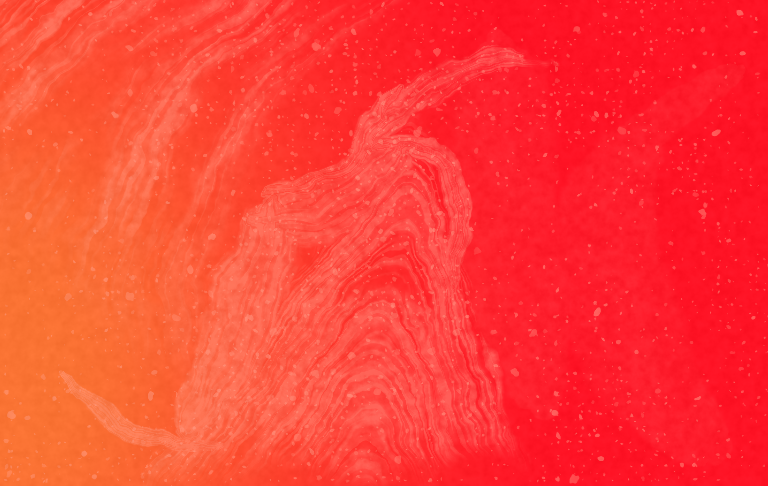
Reproduce this background procedurally as a Shadertoy shader.

```glsl
// Marbled ink on an orange-to-red glow: pale veils flow around a nested arch.
// Warped noise is stretched along each flow for the veins, Bezier ribbons
// shape the folds, and hashed cells scatter the paint flecks.

const float ASPECT = 1.58;
const vec3 ORANGE = vec3(0.98, 0.45, 0.20);
const vec3 CORAL = vec3(1.00, 0.20, 0.17);
const vec3 RED = vec3(1.00, 0.075, 0.145);
const vec3 VEIL = vec3(1.00, 0.62, 0.54);
const vec2 GLOW_CENTER = vec2(0.0, 0.22);
const float VEIL_STRENGTH = 0.46;
const float FLECK_STRENGTH = 0.52;
const float WARP = 0.07;
const float ARCH_TOP = 0.70;
const float CURVE_STEPS = 10.0;

float hash(vec2 p) {
    vec3 q = fract(p.xyx * 0.1031);
    q += dot(q, q.yzx + 33.33);
    return fract((q.x + q.y) * q.z);
}

float noise(vec2 p) {
    vec2 i = floor(p), f = fract(p);
    f = f * f * (3.0 - 2.0 * f);
    return mix(mix(hash(i), hash(i + vec2(1, 0)), f.x),
               mix(hash(i + vec2(0, 1)), hash(i + vec2(1, 1)), f.x), f.y);
}

float fbm(vec2 p) {
    float sum = 0.0, amp = 0.53;
    for (int i = 0; i < 4; i++) {
        sum += amp * noise(p);
        p = mat2(1.6, 1.2, -1.2, 1.6) * p + 17.3;
        amp *= 0.5;
    }
    return sum;
}

// Layered lines at three scales that run along the second coordinate
float veins(float across, float along, float freq) {
    float broad = noise(vec2(across * freq, along * 4.0) + 40.0);
    float fine = noise(vec2(across * freq * 2.3, along * 7.0) + 90.0);
    float hair = noise(vec2(across * freq * 4.5, along * 11.0) + 130.0);
    float thread = 1.0 - smoothstep(0.03, 0.13, abs(fine - 0.5));
    return 0.42 * smoothstep(0.28, 0.55, broad) + 0.28 * thread
         + 0.42 * smoothstep(0.35, 0.65, hair);
}

// Depth inside a tapered stroke along a quadratic Bezier: 1 on its spine
float ribbon(vec2 p, vec2 a, vec2 b, vec2 c, float width) {
    float depth = 0.0;
    vec2 start = a;
    for (float i = 1.0; i <= CURVE_STEPS; i++) {
        float t = i / CURVE_STEPS;
        vec2 end = mix(mix(a, b, t), mix(b, c, t), t);
        vec2 s = end - start, r = p - start;
        float h = clamp(dot(r, s) / dot(s, s), 0.0, 1.0);
        float u = (i - 1.0 + h) / CURVE_STEPS;
        float taper = mix(0.3, 1.0, sqrt(4.0 * u * (1.0 - u)));
        depth = max(depth, 1.0 - length(r - s * h) / (width * taper));
        start = end;
    }
    return depth;
}

// Tilted ragged specks, one possible per cell
float flecks(vec2 p, float cells, float chance, float pixel) {
    vec2 id = floor(p * cells), q = fract(p * cells);
    vec2 seed = id + cells * 3.7;
    q -= 0.3 + 0.4 * vec2(hash(seed), hash(seed + 51.7));
    float angle = 6.2832 * hash(seed + 13.1);
    q = mat2(cos(angle), -sin(angle), sin(angle), cos(angle)) * q;
    q.x *= 1.0 + 0.9 * hash(seed + 29.0);
    float radius = mix(0.08, 0.23, pow(hash(seed + 71.0), 2.0));
    float wobble = 0.12 * (noise(p * cells * 7.0) - 0.5);
    float edge = 0.7 * pixel * cells;
    float disc = 1.0 - smoothstep(-edge, edge, length(q) + wobble - radius);
    return disc * step(hash(seed + 7.0), chance) * mix(0.4, 1.0, hash(seed + 5.0));
}

void mainImage(out vec4 fragColor, in vec2 fragCoord) {
    vec2 p = fragCoord / iResolution.xy * vec2(ASPECT, 1.0);
    float pixel = 1.0 / iResolution.y;
    vec2 bend = vec2(fbm(p * 5.0), fbm(p * 5.0 + 31.0)) - 0.5;
    vec2 ripple = vec2(fbm(p * 24.0 + 5.0), fbm(p * 24.0 + 63.0)) - 0.5;
    vec2 w = p + WARP * bend + 0.022 * ripple;
    float grain = fbm(w * 15.0), film = fbm(p * 75.0);

    // Background glow
    float d = length((p - GLOW_CENTER) * vec2(1.0, 0.75));
    vec3 color = mix(ORANGE, CORAL, smoothstep(0.08, 0.82, d));
    color = mix(color, RED, smoothstep(0.60, 1.20, d));

    // Nested arch: contours peak on a leaning axis, steeper to the right
    float dx = w.x - mix(0.755, 0.85, smoothstep(0.0, 0.7, w.y));
    float level = w.y + (dx < 0.0 ? 1.8 : 2.5) * (sqrt(dx * dx + 0.0025) - 0.05);
    float arch = 1.0 - smoothstep(-0.01, 0.05, level - ARCH_TOP + 0.16 * (grain - 0.5));
    arch *= smoothstep(0.0, 0.13, w.y + 0.2 * bend.x);
    float veil = arch * veins(level, w.y, 25.0);

    // Streams in the upper left that turn from diagonal to vertical
    float across = w.x - 0.43 - 0.98 * pow(max(w.y - 0.4, 0.0), 2.0);
    float stream = 1.0 - smoothstep(-0.06, 0.03, across);
    stream *= smoothstep(0.42, 0.85, w.y + 0.9 * w.x) * smoothstep(0.15, 0.35, w.y);
    stream *= smoothstep(0.30, 0.62, fbm(vec2(across * 9.0, w.y * 4.0)));
    veil = max(veil, stream * veins(across, w.y, 24.0));

    // Folded crest, shoulder and trailing left edge
    float fold = ribbon(w, vec2(0.54, 0.62), vec2(0.77, 0.60), vec2(0.82, 0.82), 0.035);
    fold = max(fold, ribbon(w, vec2(0.74, 0.66), vec2(0.84, 0.87), vec2(1.13, 0.87), 0.055));
    fold = max(fold, ribbon(w, vec2(0.76, 0.69), vec2(1.04, 0.76), vec2(0.93, 0.40), 0.040));
    fold = max(fold, ribbon(w, vec2(0.52, 0.56), vec2(0.68, 0.53), vec2(0.84, 0.70), 0.100));
    fold = max(fold, ribbon(w, vec2(0.56, 0.60), vec2(0.55, 0.38), vec2(0.40, 0.12), 0.110));
    fold = max(fold, ribbon(w, vec2(0.12, 0.24), vec2(0.22, 0.11), vec2(0.46, 0.08), 0.028));
    float body = smoothstep(0.22, 0.42, fold * (0.1 + 1.8 * grain));
    veil = max(veil, body * (0.25 + 0.75 * veins(fold * 0.1, w.x + w.y, 40.0)));

    // Faint curtains on the right, with a thin bright hem
    float haze = ribbon(w, vec2(1.04, 0.90), vec2(1.02, 0.55), vec2(1.12, 0.18), 0.13);
    haze = max(haze, ribbon(w, vec2(1.48, 0.08), vec2(1.12, 0.42), vec2(1.32, 0.72), 0.13));
    haze = max(haze, ribbon(w, vec2(1.25, 0.60), vec2(1.36, 0.77), vec2(1.53, 0.84), 0.05));
    float hem = smoothstep(0.1, 0.25, haze) * (1.0 - 0.6 * smoothstep(0.2, 0.7, haze));
    veil = max(veil, (0.12 * smoothstep(0.0, 0.8, haze) + 0.12 * hem) * (0.4 + 1.2 * grain));
    veil *= 0.55 + 0.9 * film;
    color = mix(color, VEIL, VEIL_STRENGTH * clamp(veil, 0.0, 1.0));

    // Paint flecks, clustered by slow noise and around the veils
    float cluster = smoothstep(0.3, 0.7, fbm(p * 5.0 + 8.0)) + 0.5 * max(arch, body);
    float specks = flecks(p, 24.0, 0.05 + 0.28 * cluster, pixel);
    specks = max(specks, flecks(p + 3.1, 39.0, 0.12 + 0.35 * cluster, pixel));
    specks = max(specks, flecks(p + 7.7, 64.0, 0.12 + 0.35 * cluster, pixel));
    color = mix(color, VEIL, FLECK_STRENGTH * specks) + 0.05 * (film - 0.5);
    fragColor = vec4(color, 1.0);
}
```
